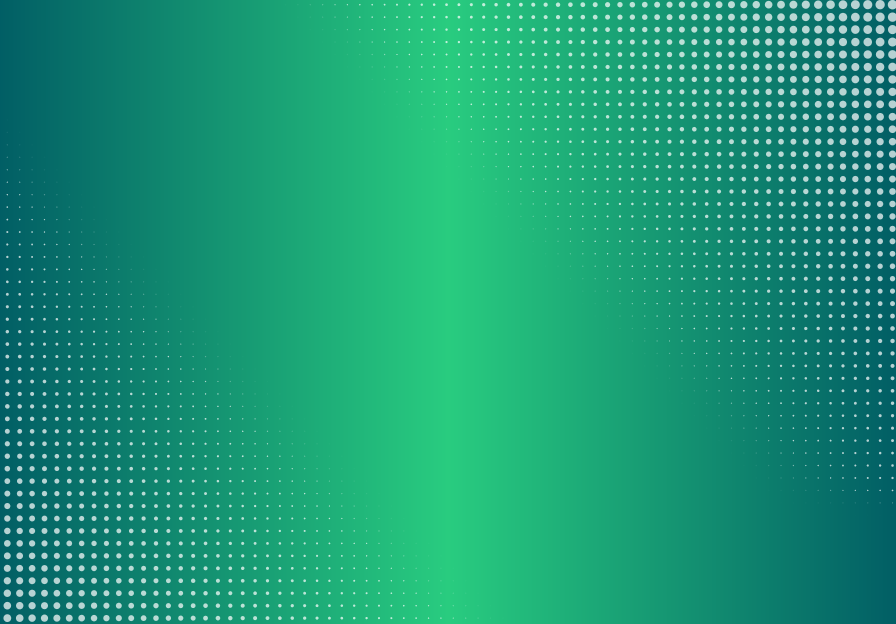
Reproduce this background procedurally as a Shadertoy shader.

```glsl
// A teal-to-green band gradient, brightest along the vertical centre line,
// overlaid with two halftone dot grids. Each dot grows with its distance past
// a diagonal line, towards the lower left and the upper right corner.

const float ASPECT = 1.4436;      // width of the design, its height being 1
const float PITCH = 0.01996;      // spacing of the dots
const float GROWTH = 0.0076;      // dot radius gained per unit of diagonal
const float DOT_OPACITY = 0.71;

const vec3 TEAL = vec3(0.005, 0.37, 0.395);
const vec3 GREEN = vec3(0.16, 0.80, 0.50);
const vec3 DOT_COLOUR = vec3(1.0);

// Centre of the grid dot nearest to p, for a grid passing through anchor
vec2 nearestDot(vec2 p, vec2 anchor, float pitch) {
    return anchor + pitch * floor((p - anchor) / pitch + 0.5);
}

// Smooth disc coverage; dots below a pixel keep their area by fading
float disc(vec2 offset, float radius, float pixel) {
    float drawn = max(radius, 0.6 * pixel);
    float fade = radius / drawn;
    return fade * fade * clamp((drawn - length(offset)) / pixel + 0.5, 0.0, 1.0);
}

// Signed reach past the diagonal x + y = level, turned into a dot radius
float dotRadius(float reach) {
    return GROWTH * max(reach, 0.0);
}

void mainImage(out vec4 fragColor, in vec2 fragCoord) {
    vec2 uv = fragCoord / iResolution.xy;
    vec2 p = uv * vec2(ASPECT, 1.0);
    float pixel = 1.0 / iResolution.y;

    // Background band
    float centreGlow = 1.0 - abs(2.0 * uv.x - 1.0);
    vec3 colour = mix(TEAL, GREEN, centreGlow);

    // Lower left halftone
    vec2 lowDot = nearestDot(p, vec2(0.0118, 0.0094), PITCH);
    float lowRadius = dotRadius(0.84 - lowDot.x - lowDot.y);
    float dots = disc(p - lowDot, lowRadius, pixel);

    // Upper right halftone, ending above the lower right corner
    vec2 highDot = nearestDot(p, vec2(1.438, 0.9925), PITCH);
    float highRadius = dotRadius(highDot.x + highDot.y - 1.432);
    highRadius *= smoothstep(0.16, 0.24, highDot.y);
    dots = max(dots, disc(p - highDot, highRadius, pixel));

    fragColor = vec4(mix(colour, DOT_COLOUR, DOT_OPACITY * dots), 1.0);
}
```
